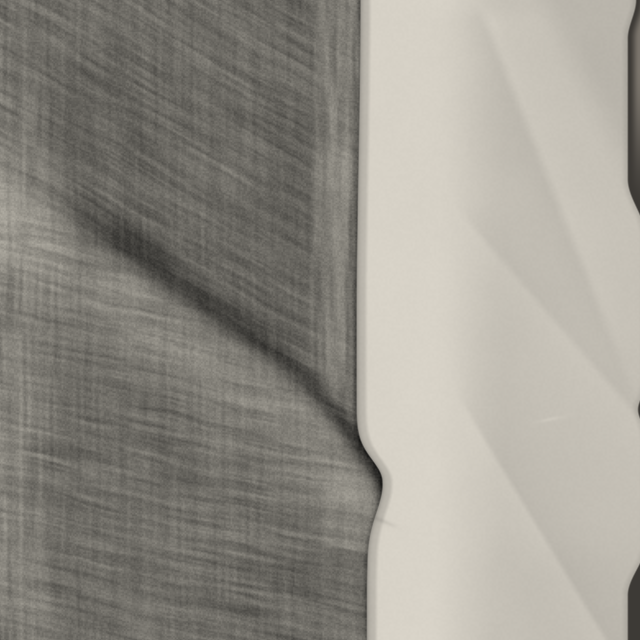
Give the GLSL for this texture, as a WebGL 1 fragment shader.

```glsl
precision highp float;
uniform vec2 u_resolution;

#define GREY_TINT vec3(1.0, 0.978, 0.920)
#define PALE_TINT vec3(1.0, 0.976, 0.925)
#define THREAD_DENSITY 135.0
#define THREAD_CONTRAST 0.17
#define GRAIN 0.07
#define UPPER_SLOPE 0.56
#define LOWER_SLOPE 0.22

float hash(vec2 p) {
  p = fract(p * vec2(0.1031, 0.1030));
  p += dot(p, p.yx + 33.33);
  return fract((p.x + p.y) * p.x * 7.31 + p.y * 13.7);
}

float noise(vec2 p) {
  vec2 i = floor(p), f = fract(p);
  f = f * f * (3.0 - 2.0 * f);
  return mix(mix(hash(i), hash(i + vec2(1, 0)), f.x),
             mix(hash(i + vec2(0, 1)), hash(i + vec2(1, 1)), f.x), f.y);
}

float fbm(vec2 p) {
  float sum = 0.0, amp = 0.5;
  for (int i = 0; i < 4; i++) {
    sum += amp * noise(p);
    p = p * 2.03 + 7.1;
    amp *= 0.5;
  }
  return sum;
}

float bell(float d, float w) { return exp(-d * d / (w * w)); }

// Dark on the negative side of a crease, light on the positive side
float crease(float d, float shadeWidth, float lightWidth) {
  float side = smoothstep(-0.012, 0.012, d);
  return mix(-exp(min(d, 0.0) / shadeWidth), exp(-max(d, 0.0) / lightWidth), side);
}

// Hem of the grey cloth, with its rounded bulge
float hemX(float y) {
  float d = y - 0.25;
  float bulge = bell(d, d > 0.0 ? 0.045 : 0.070);
  return mix(0.573, 0.557, smoothstep(0.1, 0.36, y))
       + 0.006 * smoothstep(0.5, 1.0, y) + 0.034 * bulge;
}

// Right border of the pale cloth
float borderX(float y) {
  float upper = smoothstep(0.72, 0.63, y), lower = smoothstep(0.07, 0.15, y);
  return 0.981 + 0.013 * smoothstep(0.94, 1.0, y) + 0.028 * upper * lower
       - 0.012 * bell(y - 0.36, 0.025);
}

// Stretched noise running along a falling diagonal
float threads(vec2 p, float slope) {
  float across = p.y + slope * p.x + 0.022 * fbm(p * 5.0);
  float broad = noise(vec2(p.x * 13.0, across * THREAD_DENSITY));
  float thin = noise(vec2(p.x * 22.0 + 5.0, across * THREAD_DENSITY * 1.9));
  return 0.65 * broad + 0.35 * thin - 0.5;
}

float greyCloth(vec2 p, float hem) {
  float bend = max(p.x - 0.43, 0.0);
  float below = 0.66 - 0.72 * (p.x - 0.13) - 3.0 * bend * bend - p.y;
  float along = smoothstep(0.06, 0.22, p.x);
  float leftBand = smoothstep(0.13, 0.02, p.x + 0.04 * (fbm(p * 9.0) - 0.5));
  float selvedge = smoothstep(0.475, 0.51, p.x) * smoothstep(-0.01, -0.06, below);

  // Broad light and the long diagonal fold
  float l = 0.425 + 0.10 * (fbm(p * vec2(5.0, 6.0)) - 0.47);
  l += 0.085 * leftBand * smoothstep(0.95, 0.72, p.y);
  l += 0.08 * smoothstep(0.005, 0.05, below) * smoothstep(0.24, 0.07, below);
  l -= 0.13 * along * bell(below + 0.005, mix(0.035, 0.020, smoothstep(0.2, 0.5, p.x)));
  l -= 0.035 * along * smoothstep(-0.16, 0.0, below) * smoothstep(0.03, 0.0, below);
  l -= 0.03 * bell(p.x - 0.455, 0.045) * smoothstep(0.4, 0.7, p.y);
  l += 0.075 * selvedge;
  l += 0.07 * bell(length((p - vec2(0.54, 0.19)) * vec2(1.0, 0.7)), 0.06);
  l -= 0.04 * bell(length(p - vec2(0.47, 0.10)), 0.06);

  // Diagonal weft, upright warp and fine grain
  float weft = mix(threads(p, UPPER_SLOPE), threads(p, LOWER_SLOPE), smoothstep(-0.02, 0.06, below));
  float warp = noise(vec2((p.x + 0.008 * fbm(p * 8.0)) * 165.0, p.y * 11.0)) - 0.5;
  float wear = 0.55 + 0.9 * fbm(p * 7.0 + 3.0);
  l += THREAD_CONTRAST * wear * weft * (1.0 - 0.65 * selvedge) * (1.0 - 0.4 * along * bell(below, 0.03));
  l += warp * (0.055 + 0.11 * selvedge + 0.05 * leftBand);
  l += GRAIN * (noise(p * 390.0) - 0.5);

  // Rolled hem
  return l - 0.20 * exp(-max(hem - p.x, 0.0) / 0.0045);
}

float paleCloth(vec2 p, float hem) {
  float t = 1.0 - p.y;
  float l = 0.842 - 0.075 * smoothstep(0.67, 0.79, p.x + 0.03 * (fbm(p * 4.0) - 0.5));

  // Long upper fold and the shaded upper corner
  float fold = p.x - 0.745 - 0.40 * t;
  l += 0.032 * crease(fold, 0.045, 0.075) * smoothstep(0.0, 0.04, t) * smoothstep(0.72, 0.35, t);
  l -= 0.045 * smoothstep(-0.02, 0.05, p.x - 0.835 - 0.50 * t);

  // Middle and lower folds
  float start = smoothstep(0.70, 0.76, p.x);
  float middle = 0.65 - 1.15 * (p.x - 0.735) - p.y;
  l += 0.022 * crease(middle, 0.06, 0.09) * start;
  float lower = 0.35 - 1.65 * (p.x - 0.735) - p.y;
  l += 0.030 * crease(lower, 0.10, 0.12) * start;
  l -= 0.02 * smoothstep(-0.03, 0.05, p.x - 0.76 - 0.4 * (0.16 - p.y)) * smoothstep(0.2, 0.08, p.y);

  // Small wrinkles, mottling and the shade cast by the hem
  l += 0.035 * bell(p.y - 0.345 - 0.2 * (p.x - 0.86), 0.003) * bell(p.x - 0.86, 0.02);
  l -= 0.06 * bell(p.y - 0.185 + 0.4 * (p.x - 0.60), 0.004) * bell(p.x - 0.60, 0.018);
  l += 0.02 * (fbm(p * 9.0) - 0.47) + 0.012 * (noise(p * 300.0) - 0.5);
  float gap = p.x - hem;
  l -= 0.10 * smoothstep(0.019, 0.011, gap) + 0.16 * exp(-max(gap, 0.0) / 0.004);
  return l - 0.06 * smoothstep(-0.012, 0.0, p.x - borderX(p.y));
}

void main() {
  vec2 p = gl_FragCoord.xy / u_resolution;
  float soft = 1.2 / u_resolution.x;
  float hem = hemX(p.y), border = borderX(p.y);

  vec3 grey = greyCloth(p, hem) * GREY_TINT;
  vec3 pale = paleCloth(p, hem) * PALE_TINT;
  vec3 color = mix(grey, pale, smoothstep(-soft, soft, p.x - hem));

  // Dark cloth past the right border
  float past = p.x - border;
  float back = 0.24 + 0.24 * smoothstep(0.002, 0.018, past) * smoothstep(0.66, 0.9, abs(p.y - 0.25) + 0.25);
  color = mix(color, back * vec3(1.0, 0.95, 0.88), smoothstep(-soft, soft, past));
  gl_FragColor = vec4(clamp(color, 0.0, 1.0), 1.0);
}
```
